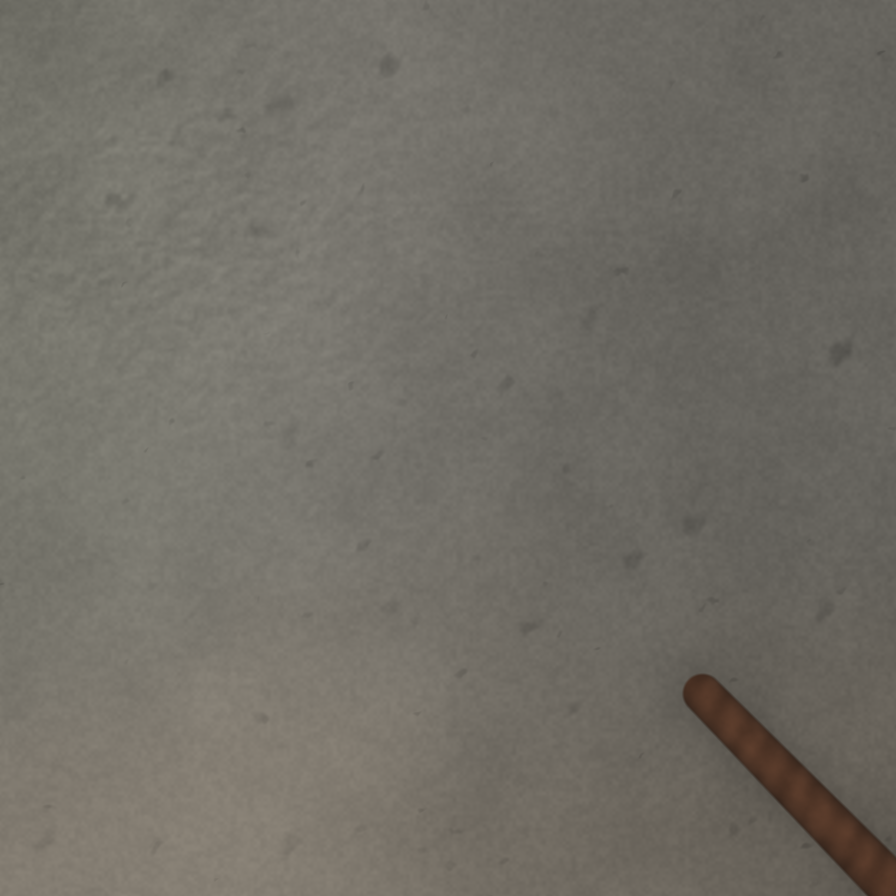
Write a three.js fragment shader that draws this texture.

```glsl
// Worn grey concrete wall with soft stains, fine relief, small pits and a rusty rod.
varying vec2 vUv;

float hash(vec2 p) {
  vec3 q = fract(vec3(p.xyx) * 0.1031);
  q += dot(q, q.yzx + 33.33);
  return fract((q.x + q.y) * q.z);
}

float noise(vec2 p) {
  vec2 i = floor(p);
  vec2 f = fract(p);
  f = f * f * (3.0 - 2.0 * f);
  float low = mix(hash(i), hash(i + vec2(1.0, 0.0)), f.x);
  float high = mix(hash(i + vec2(0.0, 1.0)), hash(i + vec2(1.0)), f.x);
  return mix(low, high, f.y);
}

float fbm(vec2 p) {
  float sum = 0.0;
  float amp = 0.5;
  for (int i = 0; i < 5; i++) {
    sum += amp * noise(p);
    p = mat2(1.6, 1.2, -1.2, 1.6) * p + 7.3;
    amp *= 0.5;
  }
  return sum / 0.97;
}

// Crumpled skin of the plaster, used as a height field
float skinHeight(vec2 p) {
  vec2 warped = p + 0.012 * vec2(noise(p * 28.0), noise(p * 28.0 + 40.0));
  return noise(warped * vec2(62.0, 78.0)) + 0.5 * noise(warped * 135.0 + 9.0);
}

// Soft dark pits, at most one per grid cell
float pits(vec2 p, float cells, float chance) {
  vec2 grid = p * cells;
  float dark = 0.0;
  for (int y = -1; y <= 1; y++) {
    for (int x = -1; x <= 1; x++) {
      vec2 cell = floor(grid) + vec2(float(x), float(y));
      vec2 center = cell + vec2(hash(cell + 3.1), hash(cell + 17.7));
      float angle = 1.2 * hash(cell + 29.0);
      vec2 d = mat2(cos(angle), -sin(angle), sin(angle), cos(angle)) * (grid - center);
      d += 0.09 * (vec2(noise(grid * 9.0), noise(grid * 9.0 + 31.0)) - 0.5);
      float size = mix(0.06, 0.16, hash(cell + 51.0));
      float spot = 1.0 - smoothstep(0.2, 1.0, length(d * vec2(0.75, 1.3)) / size);
      dark = max(dark, spot * step(hash(cell + 77.0), chance) * (0.4 + 0.6 * hash(cell + 91.0)));
    }
  }
  return dark;
}

vec3 wall(vec2 p) {
  // Broad light: brighter left and below, darker right and in the top corner
  float light = 0.478 - 0.085 * smoothstep(0.2, 1.0, p.x);
  light += 0.018 * (1.0 - smoothstep(0.0, 0.5, p.y)) * (1.0 - smoothstep(0.3, 0.9, p.x));
  light -= 0.045 * exp(-9.0 * dot(p - vec2(0.0, 1.0), p - vec2(0.0, 1.0)));
  light += 0.025 * exp(-60.0 * dot(p - vec2(0.13, 0.83), p - vec2(0.13, 0.83)));

  // Cloudy stains and fine grain
  light += 0.075 * (fbm(p * 3.2 + 4.0) - 0.5);
  light += 0.045 * (fbm(p * 13.0 + 21.0) - 0.5);
  light += 0.026 * (noise(p * 150.0) - 0.5) + 0.020 * (noise(p * 270.0 + 5.0) - 0.5);

  // Wrinkled relief, strongest in the upper left
  vec2 patchOffset = (p - vec2(0.2, 0.74)) * vec2(1.0, 1.35);
  float relief = 0.15 + 0.85 * exp(-11.0 * dot(patchOffset, patchOffset));
  float slope = skinHeight(p + vec2(-0.003, 0.004)) - skinHeight(p);
  light -= 0.055 * relief * slope;

  // Pits of two sizes
  light -= 0.065 * pits(p, 8.0, 0.4) + 0.055 * pits(p + 0.37, 19.0, 0.22);

  // Warm tint below, cool grey in the middle, a little green at the left
  float warm = 1.0 - smoothstep(0.05, 0.5, p.y + 0.25 * (fbm(p * 4.0 + 60.0) - 0.5));
  vec3 tint = mix(vec3(1.0, 0.978, 0.918), vec3(1.02, 0.967, 0.882), warm);
  tint = mix(tint, vec3(0.985, 0.985, 0.895), 0.6 * (1.0 - smoothstep(0.0, 0.45, p.x)) * (1.0 - warm));
  return light * tint;
}

void main() {
  vec2 p = vUv;
  vec3 color = wall(p);

  // Rod frame: distance along and across its slightly widening axis
  vec2 axis = normalize(vec2(0.70, -0.714));
  vec2 rel = p - vec2(0.784, 0.226);
  float along = dot(rel, axis);
  float across = dot(rel, vec2(-axis.y, axis.x));
  float radius = 0.0222 + 0.017 * clamp(along, 0.0, 0.4);
  float edge = length(vec2(min(along, 0.0), across)) - radius;

  // Faint contact shade on the wall
  color *= 1.0 - 0.13 * exp(-max(edge, 0.0) * 38.0);

  // Rust: rounded shading, slanted ribs and mottling
  float roundness = sqrt(max(0.0, 1.0 - pow(min(abs(across) / radius, 1.0), 2.0)));
  float ribs = sin(175.0 * (along + 0.45 * across));
  float rust = fbm(p * 55.0);
  vec3 rod = mix(vec3(0.19, 0.14, 0.11), vec3(0.355, 0.235, 0.17), roundness);
  rod *= 0.90 + 0.05 * ribs + 0.24 * (rust - 0.4);
  rod *= 1.0 - 0.2 * (1.0 - smoothstep(-0.022, 0.0, along));
  color = mix(color, rod, 1.0 - smoothstep(-0.0025, 0.0015, edge));

  gl_FragColor = vec4(color, 1.0);
}
```
